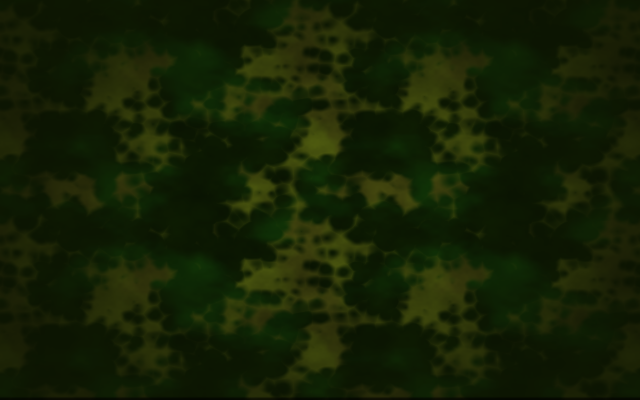
This texture is drawn by a Shadertoy shader. Its source:

```glsl
// Dim woodland camouflage: soft olive and brown patches broken up by dark
// leafy clumps. Tileable layered noise shapes the patches, cellular noise
// gives them lobed edges, and a wide vignette flattens the borders.

vec2 hash2(vec2 cell, float seed) {
    vec2 q = vec2(dot(cell, vec2(127.1, 311.7)), dot(cell, vec2(269.5, 183.3)));
    return fract(sin(q + seed * 17.3) * 43758.55);
}

// Value noise that wraps after `cells` lattice steps per tile
float tileNoise(vec2 tile, vec2 cells, float seed) {
    vec2 p = tile * cells;
    vec2 i = floor(p);
    vec2 f = p - i;
    f = f * f * (3.0 - 2.0 * f);
    float a = hash2(mod(i, cells), seed).x;
    float b = hash2(mod(i + vec2(1, 0), cells), seed).x;
    float c = hash2(mod(i + vec2(0, 1), cells), seed).x;
    float d = hash2(mod(i + vec2(1, 1), cells), seed).x;
    return mix(mix(a, b, f.x), mix(c, d, f.x), f.y);
}

float layeredNoise(vec2 tile, vec2 cells, float seed) {
    float sum = 0.0;
    float weight = 0.53;
    for (int octave = 0; octave < 4; octave++) {
        sum += weight * tileNoise(tile, cells, seed + float(octave));
        cells *= 2.0;
        weight *= 0.5;
    }
    return sum;
}

// Distance to the nearest jittered point, wrapping with the tile
float cellular(vec2 tile, vec2 cells, float seed) {
    vec2 p = tile * cells;
    vec2 i = floor(p);
    float nearest = 2.0;
    for (int y = -1; y <= 1; y++) {
        for (int x = -1; x <= 1; x++) {
            vec2 cell = i + vec2(x, y);
            vec2 point = cell + hash2(mod(cell, cells), seed);
            nearest = min(nearest, distance(p, point));
        }
    }
    return nearest;
}

void mainImage(out vec4 fragColor, in vec2 fragCoord) {
    vec2 uv = fragCoord / iResolution.xy;
    vec2 tile = fragCoord / iResolution.y / vec2(0.79, 0.533) + vec2(0.37, 0.21);

    // Patch height: broad blotches with round clumps bitten out of them
    float lobes = cellular(tile, vec2(20, 16), 3.0);
    float patches = layeredNoise(tile, vec2(5, 5), 1.0) + 0.24 * (lobes - 0.45);
    float olive = smoothstep(0.50, 0.68, patches);

    // Slow variations of hue and fine mottling
    float greenness = smoothstep(0.46, 0.74, layeredNoise(tile, vec2(4, 5), 11.0));
    float brownness = smoothstep(0.45, 0.70, layeredNoise(tile, vec2(6, 5), 23.0));
    float mottling = layeredNoise(tile, vec2(14, 12), 37.0);

    // Vignette, stronger toward the sides than toward top and bottom
    float edge = smoothstep(0.12, 0.60, length((uv - 0.5) * vec2(1.0, 0.8)));

    // Forest floor, then lighter patches on top
    vec3 shade = mix(vec3(0.045, 0.095, 0.008), vec3(0.055, 0.175, 0.022), greenness);
    vec3 light = mix(vec3(0.25, 0.29, 0.05), vec3(0.215, 0.215, 0.05),
                     clamp(0.7 * brownness + 0.5 * edge, 0.0, 1.0));
    vec3 color = mix(shade, light, olive) * (0.72 + 0.56 * mottling);

    // Fade to a murky border with a thin dark rim along the bottom
    color = mix(color, vec3(0.052, 0.080, 0.008), 0.72 * edge);
    color *= mix(0.35, 1.0, smoothstep(0.002, 0.010, uv.y));
    fragColor = vec4(color, 1.0);
}
```
